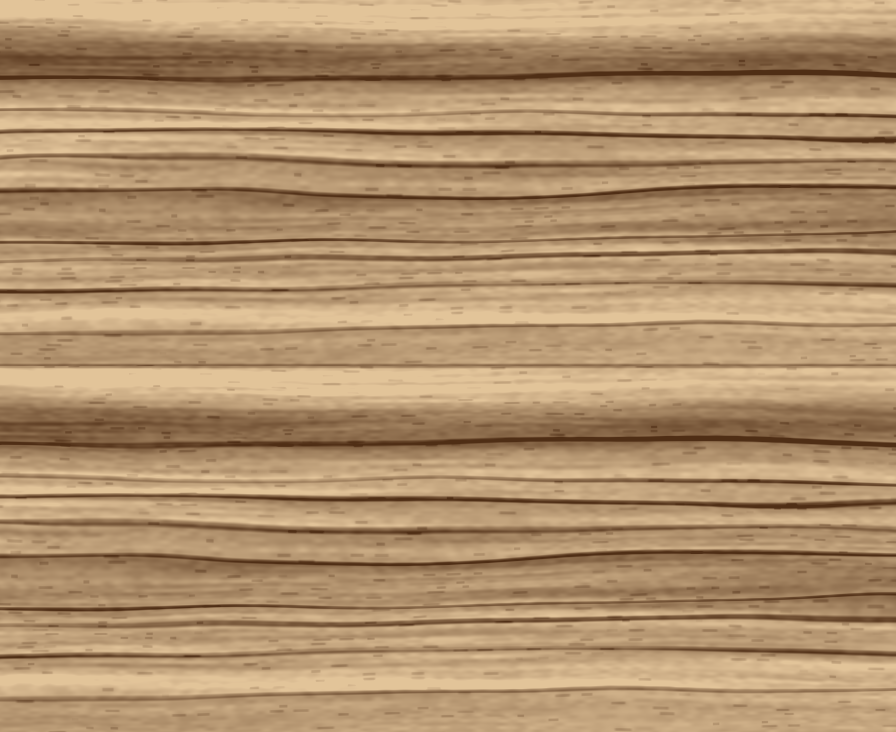
This texture is drawn by a WebGL 1 fragment shader. Its source:

```glsl
precision highp float;
// Two stacked planks of striped zebrano veneer with horizontal grain.
// Each plank sums broad bands, stretched noise streaks, wavy dark veins
// and short pores into one tone, which is then coloured from brown to cream.
uniform vec2 u_resolution;

const vec3 DARK_BROWN = vec3(0.38, 0.25, 0.145);
const vec3 PALE_CREAM = vec3(0.84, 0.72, 0.56);
const float VEIN_COUNT = 9.0;

float hash(vec2 p) {
  vec3 q = fract(p.xyx * 0.1031);
  q += dot(q, q.yzx + 33.33);
  return fract((q.x + q.y) * q.z);
}

// One lattice row of noise, shifted by its own offset so ends never align.
float rowNoise(float x, float row) {
  x += 17.0 * hash(vec2(row, 71.0));
  float cell = floor(x);
  float f = x - cell;
  f = f * f * (3.0 - 2.0 * f);
  return mix(hash(vec2(cell, row)), hash(vec2(cell + 1.0, row)), f);
}

float noise(vec2 p) {
  float row = floor(p.y);
  float f = p.y - row;
  f = f * f * (3.0 - 2.0 * f);
  return mix(rowNoise(p.x, row), rowNoise(p.x, row + 1.0), f);
}

// Noise centred on zero, with separate frequencies along and across the grain.
float grain(vec2 p, float along, float across) {
  return noise(p * vec2(along, across) + vec2(along, 40.0)) - 0.5;
}

// Gentle wander of the grain across the plank.
vec2 bendGrain(vec2 p) {
  p.y += 0.045 * grain(p, 1.7, 5.0) + 0.014 * grain(p, 6.0, 13.0);
  return p;
}

// Broad brown bands, fading in and out along the plank.
float broadBands(vec2 p) {
  float wave = 0.5 + 0.5 * cos(6.2832 * (p.y - 0.62) / 0.44);
  float window = 1.0 - smoothstep(0.84, 0.95, p.y);
  return wave * wave * wave * window * (0.8 + 0.8 * grain(p, 1.5, 6.0));
}

float streaks(vec2 p) {
  return 0.42 * grain(p, 1.1, 21.0) + 0.34 * grain(p, 2.2, 48.0)
       + 0.26 * grain(p, 5.0, 95.0);
}

// Tone change of one vein: dark core, soft brown below, pale wood above.
float vein(vec2 p, float id) {
  float jitter = hash(vec2(id, 5.0)) - 0.5;
  float centre = 0.2 + 0.7 * (id + 0.5 + 0.8 * jitter) / VEIN_COUNT;
  float wiggle = 0.018 * (rowNoise(p.x * 3.0, id + 200.0) - 0.5);
  float d = p.y - centre - wiggle;
  float swell = rowNoise(p.x * 4.0, id + 300.0);
  float width = mix(0.007, 0.012, hash(vec2(id, 9.0))) * (0.6 + 0.7 * swell);
  float strength = mix(0.3, 0.95, rowNoise(p.x * 1.4, id + 400.0));
  float core = 1.0 - smoothstep(width * 0.25, width, abs(d));
  float below = smoothstep(-0.004, 0.004, d);
  float shade = below * exp(-max(d, 0.0) / 0.026) * hash(vec2(id, 13.0));
  float glow = (1.0 - below) * exp(min(d, 0.0) / 0.03);
  return 0.14 * glow - 0.4 * shade - strength * core;
}

// Short dark dashes, one at most in each cell.
float pores(vec2 p) {
  vec2 q = p * vec2(30.0, 80.0);
  float row = floor(q.y);
  q.x += 9.0 * hash(vec2(row, 31.0));
  vec2 f = fract(q) - 0.5;
  float seed = hash(vec2(floor(q.x), row + 500.0));
  float halfLength = mix(0.15, 0.46, fract(seed * 57.0));
  float dash = 1.0 - smoothstep(halfLength * 0.6, halfLength, abs(f.x));
  dash *= 1.0 - smoothstep(0.1, 0.45, abs(f.y));
  return dash * smoothstep(0.84, 0.9, seed);
}

float plankTone(vec2 p, float height) {
  float plain = smoothstep(0.86, 0.93, height);
  float tone = 0.9 + 0.14 * (1.0 - smoothstep(0.02, 0.1, height)) - 0.1 * plain;
  tone -= 0.46 * broadBands(p);
  tone += streaks(p) * mix(1.0, 0.4, plain);
  for (float id = 0.0; id < VEIN_COUNT; id++) tone += vein(p, id);
  tone += 0.16 * grain(p, 75.0, 105.0);
  return tone - 0.22 * pores(p);
}

void main() {
  vec2 p = gl_FragCoord.xy / u_resolution.y;
  float down = 2.0 * (1.0 - p.y);
  float plank = floor(down);
  float height = fract(down);
  vec2 wood = bendGrain(vec2(p.x + 0.12 * plank, height));
  float tone = plankTone(wood, height);

  // Thin joint between the two planks.
  float joint = 1.0 - smoothstep(0.002, 0.009, abs(down - 1.0));
  tone -= 0.45 * joint;

  tone = clamp(tone, -0.15, 1.1);
  gl_FragColor = vec4(mix(DARK_BROWN, PALE_CREAM, tone), 1.0);
}
```
